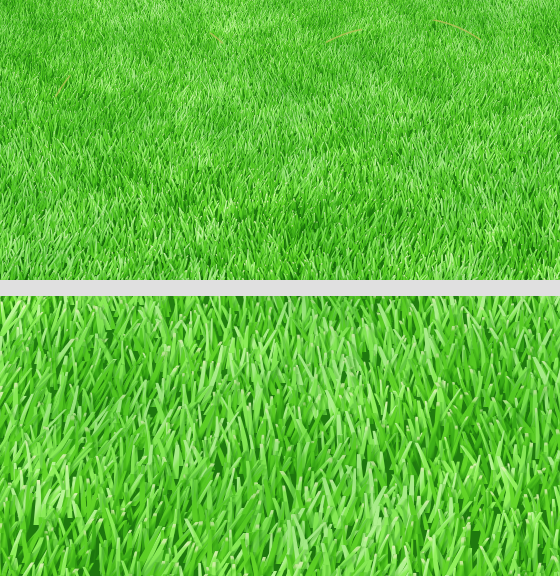
Top: the whole. Bottom: its middle third, enlarged.
Reproduce this texture procedurally as a WebGL 2 fragment shader.

```glsl
#version 300 es
precision highp float;
// Draws a dense, freshly cut lawn receding from the viewer, with a few dry straws.

uniform vec2 u_resolution;
out vec4 fragColor;

vec4 hash4(vec2 p) {
  float n = dot(p, vec2(12.989, 78.233));
  return fract(sin(vec4(n, n + 1.7, n + 3.1, n + 5.3)) * vec4(43758.55, 22578.15, 19642.35, 31415.93));
}

// Broad and small light and dark clumps from layered sines, about -1 to 1
float clumps(vec2 p) {
  float broad = sin(p.x * 3.1 + 1.5 * sin(p.y * 4.0) + 0.6) * sin(p.y * 6.0 + 1.5 * sin(p.x * 2.3));
  float middle = sin(p.x * 9.0 + 2.0 * sin(p.y * 7.0)) * sin(p.y * 17.0 + 1.7 * sin(p.x * 5.0));
  float small = sin(p.x * 23.0 - p.y * 11.0 + 2.0 * sin(p.y * 19.0)) * sin(p.y * 37.0 + p.x * 8.0);
  return 0.4 * broad + 0.5 * middle + 0.5 * small;
}

// Grass colours from shade to sunlit
vec3 grassRamp(float tone) {
  vec3 c = mix(vec3(0.13, 0.50, 0.05), vec3(0.23, 0.67, 0.09), smoothstep(0.00, 0.15, tone));
  c = mix(c, vec3(0.35, 0.80, 0.14), smoothstep(0.24, 0.38, tone));
  c = mix(c, vec3(0.39, 0.78, 0.26), smoothstep(0.60, 0.66, tone));
  c = mix(c, vec3(0.51, 0.90, 0.32), smoothstep(0.70, 0.78, tone));
  return mix(c, vec3(0.65, 0.92, 0.53), smoothstep(0.93, 1.08, tone));
}

void main() {
  vec2 p = gl_FragCoord.xy / u_resolution.y;
  float pixel = 1.0 / u_resolution.y;
  float centre = 0.5 * u_resolution.x / u_resolution.y;

  // Ground depth, so that rows crowd together towards the top
  float depth = -log(1.0 - 0.6 * p.y) / 0.6;
  float rowStep = 0.011;
  float colStep = 0.02;
  float firstRow = floor(depth / rowStep);

  // Shaded thatch between the blades
  vec3 deepShade = mix(vec3(0.09, 0.42, 0.04), vec3(0.15, 0.53, 0.07), p.y);
  vec3 color = deepShade;

  // Blades from the far rows to the near ones
  for (int j = 0; j < 11; j++) {
    float row = firstRow - float(j);
    float rowScale = exp(-0.6 * (row + 0.5) * rowStep);
    float firstCol = floor((p.x - centre) / (rowScale * colStep));

    for (int i = -4; i <= 4; i++) {
      vec2 cell = vec2(firstCol + float(i), row);
      vec4 h = hash4(cell);
      vec4 k = hash4(cell + vec2(37.3, 91.7));
      float scale = exp(-0.6 * (row + h.y) * rowStep);
      vec2 root = vec2(centre + (cell.x + h.x) * colStep * rowScale, (1.0 - scale) / 0.6);

      float height = scale * mix(0.036, 0.086, h.z);
      float t = (p.y - root.y) / height;
      if (t < 0.0 || t > 1.05) continue;

      // Curved centre line, leaning a little more to the right
      float lean = (h.w - 0.5) * 1.05 + 0.1 + 0.14 * sin(root.x * 5.0 + root.y * 9.0);
      float bend = (k.x - 0.5) * 0.35;
      float slope = lean + 2.0 * bend * t;
      float across = (p.x - root.x - height * (lean * t + bend * t * t)) / sqrt(1.0 + slope * slope);

      // Narrowing blade with a blunt cut end
      float halfWidth = scale * mix(0.0026, 0.0056, k.y) * (1.0 - 0.5 * t * t);
      float cut = clamp((1.0 - t) * height / pixel + 0.5, 0.0, 1.0);
      float cover = cut * clamp((halfWidth - abs(across)) / pixel + 0.5, 0.0, 1.0);

      // Soft shadow on the grass behind, to the right
      float gap = abs(across - 0.0025 * scale) - halfWidth;
      float shadow = cut * (1.0 - smoothstep(0.0, 0.004 * scale, gap));
      color = max(color * (1.0 - vec3(0.21, 0.10, 0.27) * shadow), deepShade);
      if (cover <= 0.0) continue;

      // Darker foot, one lit side and a dry tip on some blades
      float side = clamp(across / halfWidth, -1.0, 1.0);
      float tone = 0.78 * k.z + 0.48 * t - 0.04 + 0.28 * clumps(root) - 0.08 * side;
      vec3 blade = grassRamp(tone);
      float tip = smoothstep(0.87, 0.95, t) * step(0.72, k.w);
      blade = mix(blade, vec3(0.80, 0.91, 0.66), 0.75 * tip);
      color = mix(color, blade, cover);
    }
  }

  // Broad light over the field
  color *= 1.0 + vec3(0.15, 0.06, 0.15) * clumps(p * vec2(0.8, 0.9) + 0.3);

  // Dry straws lying on the far grass
  for (int i = 0; i < 4; i++) {
    vec4 h = hash4(vec2(float(i) * 3.7 + 2.0, 8.4));
    vec2 q = p - vec2(2.0 * centre * (float(i) + h.x) / 4.0, 0.62 + 0.32 * h.y);
    float angle = (h.z - 0.5) * 2.4;
    q = mat2(cos(angle), -sin(angle), sin(angle), cos(angle)) * q;
    float reach = mix(0.02, 0.10, h.w);
    float bow = abs(q.y + 1.2 * q.x * q.x);
    float straw = clamp((0.0026 - bow) / pixel + 0.5, 0.0, 1.0);
    straw *= 1.0 - smoothstep(reach - 0.01, reach, abs(q.x));
    color = mix(color, vec3(0.74, 0.76, 0.36), 0.8 * straw);
  }

  fragColor = vec4(color, 1.0);
}
```
